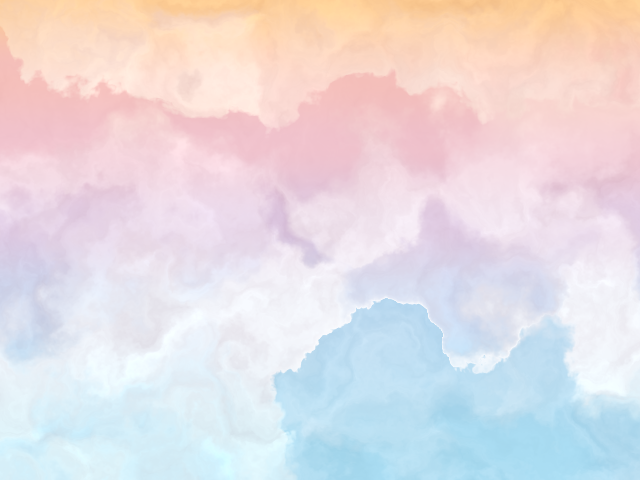
Give the GLSL for this texture, as a Shadertoy shader.

```glsl
// Pastel cloudscape: orange and pink haze above, white billows, a blue opening below.
// Two vertical colour ramps (open sky, lit cloud) are blended by soft patches
// and crumbled cloud edges, all distorted and shaded by fractal value noise.

#define OCTAVES 6
#define NOISE_SCALE 8.0
#define PATCH_WARP 0.36
#define EDGE_WARP 0.13
#define LOBE_SIZE 0.045
#define MOTTLE 1.3
#define RELIEF 0.26
#define RIM_WIDTH 0.010
#define S smoothstep

float hash(vec2 p) {
    return fract(sin(dot(p, vec2(127.1, 311.7))) * 43758.5453);
}

float noise(vec2 p) {
    vec2 i = floor(p), f = fract(p);
    f = f * f * (3.0 - 2.0 * f);
    return mix(mix(hash(i), hash(i + vec2(1, 0)), f.x),
               mix(hash(i + vec2(0, 1)), hash(i + vec2(1, 1)), f.x), f.y);
}

float fbm(vec2 p) {
    float sum = 0.0, amp = 0.5;
    for (int i = 0; i < OCTAVES; i++) {
        sum += amp * (noise(p) - 0.5);
        p = mat2(1.6, 1.2, -1.2, 1.6) * p + 7.3;
        amp *= 0.54;
    }
    return sum;
}

// Rounded lobes separated by sharp notches
float billow(vec2 p) {
    return abs(noise(p) - 0.5) + 0.5 * abs(noise(p * 2.1 + 4.7) - 0.5)
         + 0.3 * abs(noise(p * 4.3 + 9.1) - 0.5);
}

float bump(float x, float centre, float width) {
    float t = (x - centre) / width;
    return exp(-t * t);
}

float puff(vec2 p, vec2 centre, vec2 radius) {
    return 1.0 - S(0.35, 1.15, length((p - centre) / radius));
}

// Puff with a crisp underside and a top that melts away
float cumulus(vec2 p, vec2 centre, vec2 radius) {
    vec2 t = (p - centre) / radius;
    return S(-0.02, 0.16, 1.0 - length(t)) * S(1.0, -0.1, t.y);
}

vec3 skyTint(float h) {
    vec3 c = mix(vec3(0.68, 0.85, 0.94), vec3(0.80, 0.83, 0.92), S(0.15, 0.38, h));
    c = mix(c, vec3(0.86, 0.77, 0.87), S(0.38, 0.54, h));
    c = mix(c, vec3(0.94, 0.76, 0.80), S(0.54, 0.70, h));
    c = mix(c, vec3(0.96, 0.75, 0.73), S(0.70, 0.84, h));
    return mix(c, vec3(0.99, 0.79, 0.58), S(0.86, 1.0, h));
}

vec3 cloudTint(float h) {
    vec3 c = mix(vec3(0.87, 0.95, 0.975), vec3(0.94, 0.95, 0.975), S(0.05, 0.33, h));
    c = mix(c, vec3(0.95, 0.90, 0.945), S(0.36, 0.52, h));
    c = mix(c, vec3(0.965, 0.86, 0.89), S(0.52, 0.68, h));
    c = mix(c, vec3(0.99, 0.89, 0.85), S(0.66, 0.78, h));
    c = mix(c, vec3(0.995, 0.86, 0.75), S(0.81, 0.93, h));
    return mix(c, vec3(0.99, 0.80, 0.57), S(0.90, 1.04, h));
}

// Underside of the cream bank
float creamEdge(float x) {
    return 0.79 + 0.14 * exp(-x / 0.07) + 0.02 * bump(x, 0.16, 0.07)
         - 0.02 * bump(x, 0.31, 0.05) + 0.03 * bump(x, 0.48, 0.04)
         - 0.045 * bump(x, 0.57, 0.07) + 0.045 * bump(x, 0.80, 0.09);
}

// Roof of the blue opening
float blueRoof(float x) {
    return 0.245 + 0.09 * S(0.60, 0.70, x) + 0.04 * S(0.75, 0.83, x)
         - 0.115 * S(0.865, 0.93, x) + 0.08 * S(1.03, 1.12, x)
         - 0.14 * S(1.15, 1.22, x) - 0.04 * S(1.22, 1.30, x);
}

void mainImage(out vec4 fragColor, in vec2 fragCoord) {
    vec2 p = fragCoord / iResolution.xy * vec2(1.33333, 1.0);
    vec2 warp = vec2(fbm(p * NOISE_SCALE), fbm(p * NOISE_SCALE + 31.7));
    vec2 curl = p * 5.0 + warp * 1.6 + 12.4;
    float mottle = fbm(curl);
    float relief = mottle - fbm(curl + vec2(-0.13, 0.17));
    float lobes = LOBE_SIZE * (billow(p * 21.0 + warp) - 0.23);
    vec2 q = p + PATCH_WARP * warp;
    vec2 e = p + EDGE_WARP * warp;

    // Pink band under the cream bank, then gaps in the cloud
    float below = creamEdge(e.x) - e.y - lobes;
    float band = S(-0.004, 0.016, below) * S(0.59, 0.74, q.y);
    float open = band * mix(0.95, 0.3, S(0.90, 1.08, q.x));
    open += 0.85 * puff(q, vec2(0.03, 0.46), vec2(0.25, 0.19)) * S(0.61, 0.585, e.y + lobes);
    open += 0.70 * puff(q, vec2(0.57, 0.54), vec2(0.13, 0.07));
    open += 0.75 * puff(q, vec2(0.92, 0.42), vec2(0.30, 0.15));
    open += 0.85 * puff(q, vec2(1.34, 0.53), vec2(0.13, 0.18));
    open += 0.40 * puff(q, vec2(1.30, 0.92), vec2(0.14, 0.12));
    open += 0.35 * puff(q, vec2(0.18, 0.17), vec2(0.18, 0.14));
    open += 0.40 * puff(q, vec2(0.0, 0.06), vec2(0.12, 0.08));

    // Bright billows
    float lit = puff(q, vec2(0.58, 0.37), vec2(0.19, 0.16)) + 0.5 * puff(q, vec2(1.10, 0.66), vec2(0.17, 0.11));
    lit += cumulus(e, vec2(0.74, 0.55), vec2(0.15, 0.09)) + cumulus(e, vec2(1.25, 0.33), vec2(0.10, 0.17));
    open += 0.12 + MOTTLE * mottle * (1.0 - 0.7 * band) - 0.6 * lit;
    float tintHeight = p.y + 0.22 * mottle * S(0.75, 0.95, p.y);
    vec3 col = mix(cloudTint(tintHeight), skyTint(p.y), clamp(open, 0.0, 1.0));
    col = mix(col, vec3(0.975, 0.965, 0.98), 0.3 * min(lit, 1.0) * S(0.75, 0.45, p.y));
    col += RELIEF * relief * (1.0 - 0.7 * band) * vec3(0.7, 1.0, 0.9);

    // Blue opening with wisps and a white rim
    float inside = min(blueRoof(e.x) - e.y, e.x - 0.585) - lobes;
    float rim = exp(-abs(inside) / RIM_WIDTH) * S(0.15, 0.28, p.y) * S(1.22, 1.05, p.x);
    col = mix(col, vec3(0.985, 0.99, 1.0), 0.9 * rim);
    vec3 blue = mix(vec3(0.66, 0.86, 0.945), vec3(0.69, 0.83, 0.93), S(0.05, 0.36, p.y));
    blue = mix(blue, vec3(0.60, 0.80, 0.90), 0.7 * puff(q, vec2(1.33, 0.05), vec2(0.22, 0.16)));
    float wisp = 0.18 + MOTTLE * mottle + 0.4 * puff(q, vec2(1.12, 0.25), vec2(0.18, 0.14));
    blue = mix(blue, vec3(0.87, 0.93, 0.97), clamp(wisp, 0.0, 0.8)) + 0.12 * relief;
    float feather = mix(0.02, 0.005, S(0.08, 0.27, p.y)) + 0.04 * S(1.04, 1.14, p.x);
    col = mix(col, blue, S(-0.2 * feather, feather, inside));
    fragColor = vec4(clamp(col, 0.0, 1.0), 1.0);
}
```
